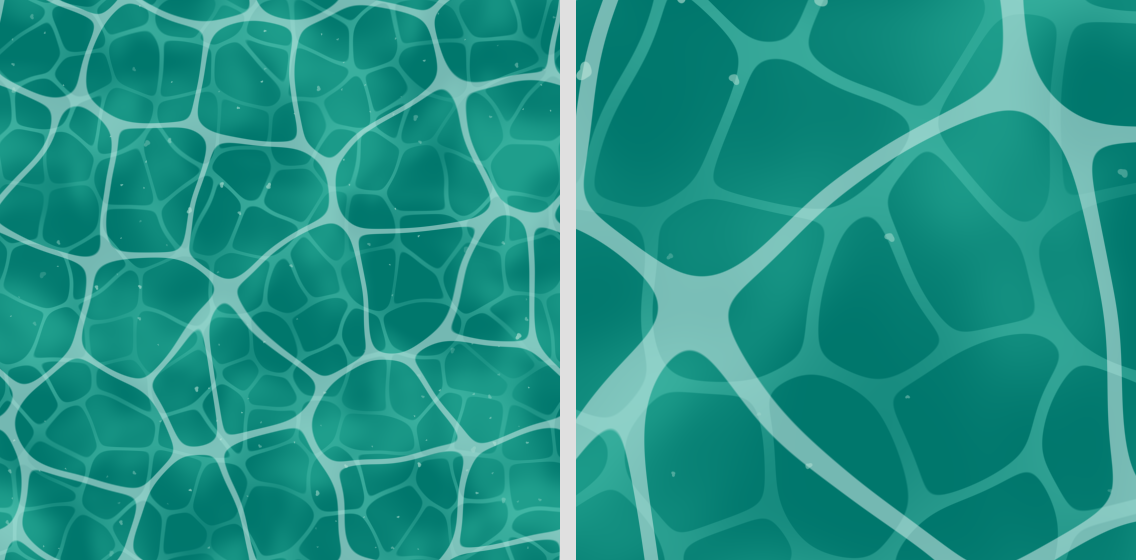
Left, the full canvas; right, a detail of the centre.
Give the GLSL for this texture, as a Shadertoy shader.

```glsl
// Integer hash of a lattice cell, wrapped so that the canvas tiles
vec2 hash2(vec2 cell, float period, float seed) {
    uvec3 q = uvec3(floor(mod(cell + 0.5, period)), seed);
    q = q * 1664525u + 1013904223u;
    for (int i = 0; i < 2; i++) {
        q.x += q.y * q.z;
        q.y += q.z * q.x;
        q.z += q.x * q.y;
        q ^= q >> 16u;
    }
    return vec2(q.xy >> 8u) / 16777216.0;
}

float cornerSlope(vec2 cell, vec2 offset, float period, float seed) {
    float angle = 6.28318 * hash2(cell, period, seed).x;
    return dot(vec2(cos(angle), sin(angle)), offset);
}

// Periodic gradient noise, roughly -0.7 to 0.7
float gradientNoise(vec2 uv, float period, float seed) {
    vec2 p = uv * period, cell = floor(p), f = p - cell;
    vec2 s = f * f * f * (f * (f * 6.0 - 15.0) + 10.0), e = vec2(1, 0);
    return mix(
        mix(cornerSlope(cell, f, period, seed),
            cornerSlope(cell + e.xy, f - e.xy, period, seed), s.x),
        mix(cornerSlope(cell + e.yx, f - e.yx, period, seed),
            cornerSlope(cell + e.xx, f - e.xx, period, seed), s.x), s.y);
}

vec2 warp(vec2 uv, float period, float seed) {
    return vec2(gradientNoise(uv, period, seed), gradientNoise(uv, period, seed + 1.0));
}

vec2 site(vec2 cell, float period, float seed) {
    return cell + 0.5 + 0.88 * (hash2(cell, period, seed) - 0.5);
}

// Distance to Voronoi borders, with a smooth minimum that fills the junctions
float webDistance(vec2 uv, float period, float seed, float rounding) {
    vec2 p = uv * period, base = floor(p), nearCell = base, nearSite = p;
    float best = 9.0;
    for (int y = -1; y <= 1; y++)
    for (int x = -1; x <= 1; x++) {
        vec2 cell = base + vec2(x, y), s = site(cell, period, seed);
        float d = distance(p, s);
        if (d < best) { best = d; nearCell = cell; nearSite = s; }
    }
    float sum = 0.0;
    for (int y = -2; y <= 2; y++)
    for (int x = -2; x <= 2; x++) {
        if (x == 0 && y == 0) continue;
        vec2 s = site(nearCell + vec2(x, y), period, seed);
        float d = dot(0.5 * (nearSite + s) - p, normalize(s - nearSite));
        sum += exp(-d / rounding);
    }
    return -rounding * log(sum) / period;
}

float fill(float d) {
    float w = 0.9 / iResolution.y;
    return 1.0 - smoothstep(-w, w, d);
}

// Scattered irregular flecks, one at most per cell
float flecks(vec2 uv, float period, float seed) {
    vec2 p = uv * period, cell = floor(p);
    vec2 place = hash2(cell, period, seed), kind = hash2(cell, period, seed + 1.0);
    vec2 d = (p - cell - 0.2 - 0.6 * place) / period;
    float angle = atan(d.y, d.x) + 6.28318 * kind.y;
    float radius = mix(0.0011, 0.0052, pow(kind.y, 3.0));
    radius *= 1.0 + 0.22 * sin(2.0 * angle) + 0.14 * sin(3.0 * angle + 9.0 * place.x);
    float chance = 0.32 + 0.6 * gradientNoise(cell / period, 4.0, 60.0);
    return fill(length(d) - radius) * step(kind.x, chance) * mix(0.3, 1.0, place.y);
}

void mainImage(out vec4 fragColor, in vec2 fragCoord) {
    vec2 uv = fragCoord / iResolution.xy;

    // Cloudy water
    vec2 flow = uv + 0.07 * warp(uv, 5.0, 1.0);
    float cloud = gradientNoise(flow, 6.0, 5.0) + 0.45 * gradientNoise(flow, 13.0, 6.0);
    vec3 color = mix(vec3(0.0, 0.465, 0.425), vec3(0.12, 0.62, 0.55),
                     smoothstep(-0.42, 0.62, cloud));

    // Faint fine web below
    vec2 fineUv = uv + 0.022 * warp(uv, 9.0, 10.0);
    float fine = fill(webDistance(fineUv, 11.0, 20.0, 0.055) - 0.0033);
    float strength = clamp(0.33 + 0.4 * gradientNoise(uv, 7.0, 15.0), 0.16, 0.5);
    color = mix(color, vec3(0.4, 0.82, 0.75), fine * strength);

    // Bright coarse web above
    vec2 coarseUv = uv + 0.03 * warp(uv, 6.0, 30.0);
    float coarse = fill(webDistance(coarseUv, 5.0, 40.0, 0.05) - 0.0049);
    color = mix(color, vec3(0.83, 0.93, 0.92), 0.55 * coarse);

    // Floating flecks
    color = mix(color, vec3(0.75, 0.91, 0.86), 0.62 * flecks(uv, 22.0, 50.0));

    fragColor = vec4(color, 1.0);
}
```
